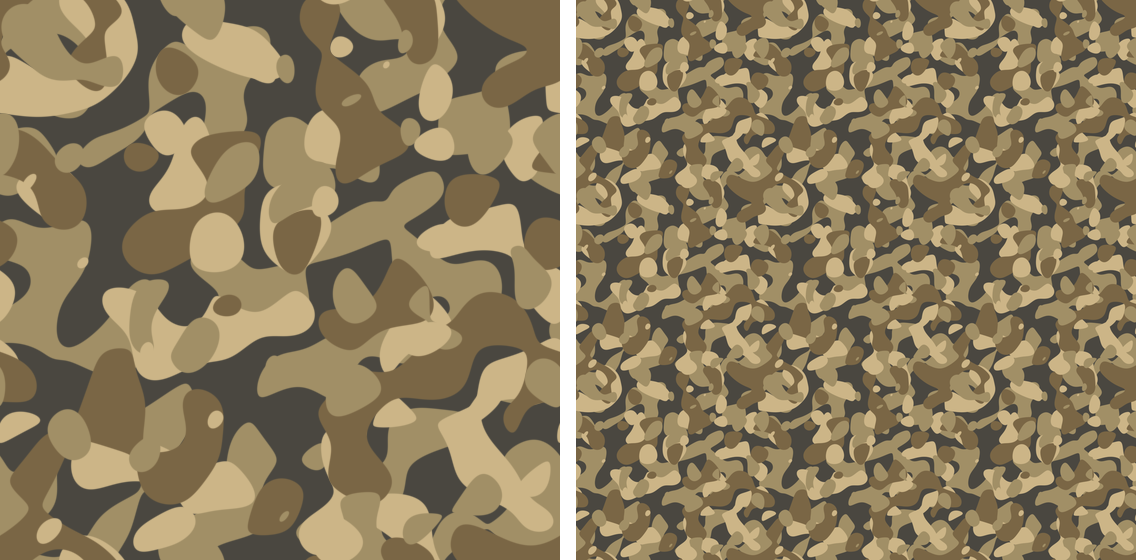
Left: one tile. Right: repeated 3 by 3.
This pattern is drawn by a Shadertoy shader. Its source:

```glsl
// Seamless four-colour desert camouflage made of overlapping smooth blobs.

#define WAVES 24          // sine waves summed per layer
#define MIN_REPEATS 2.0   // coarsest wave, repeats per canvas
#define MAX_REPEATS 8.0   // finest wave, repeats per canvas
#define EDGE 0.0016       // half width of the soft blob edge
#define SEED 3.0          // changes the arrangement
#define DARK  vec3(0.29, 0.28, 0.25)
#define BROWN vec3(0.48, 0.40, 0.27)
#define OLIVE vec3(0.63, 0.56, 0.40)
#define TAN   vec3(0.80, 0.71, 0.53)

const float PI = 3.14159;

// Three random values in 0..1 for a wave of a layer.
vec3 hash(vec2 p) {
    vec3 q = fract(p.xyx * vec3(0.1031, 0.1030, 0.0973));
    q += dot(q, q.yxz + 33.33);
    return fract((q.xxy + q.yzz) * q.zyx);
}

// Periodic field of unit variance: x is the value, yz its gradient.
// Whole-number wave vectors make it wrap on both axes.
vec3 waveField(vec2 uv, float layer) {
    vec3 field = vec3(0.0);
    for (int i = 0; i < WAVES; i++) {
        vec3 rnd = hash(vec2(float(i) + 1.0, layer * 17.0 + SEED));
        float angle = PI * (float(i) + rnd.x) / float(WAVES);
        float radius = mix(MIN_REPEATS, MAX_REPEATS, rnd.y);
        vec2 repeats = floor(radius * vec2(cos(angle), sin(angle)) + 0.5);
        float phase = 2.0 * PI * (dot(repeats, uv) + rnd.z);
        field += vec3(sin(phase), 2.0 * PI * repeats * cos(phase));
    }
    return field * sqrt(2.0 / float(WAVES));
}

// Coverage of the blobs where the field exceeds a level.
float blobs(vec2 uv, float layer, float level) {
    vec3 field = waveField(uv, layer);
    float dist = (field.x - level) / max(length(field.yz), 0.001);
    float soft = max(EDGE, 0.7 / iResolution.y);
    return smoothstep(-soft, soft, dist);
}

void mainImage(out vec4 fragColor, in vec2 fragCoord) {
    vec2 uv = fragCoord / iResolution.xy;

    // Paint from the ground up; a higher level gives a smaller share.
    vec3 color = OLIVE;
    color = mix(color, DARK,  blobs(uv, 1.0, -0.29));
    color = mix(color, TAN,   blobs(uv, 2.0, 0.69));
    color = mix(color, BROWN, blobs(uv, 3.0, 0.57));

    // Sparse spots on top break up the large shapes.
    color = mix(color, OLIVE, blobs(uv, 4.0, 1.17));
    color = mix(color, TAN,   blobs(uv, 5.0, 1.55));

    fragColor = vec4(color, 1.0);
}
```
